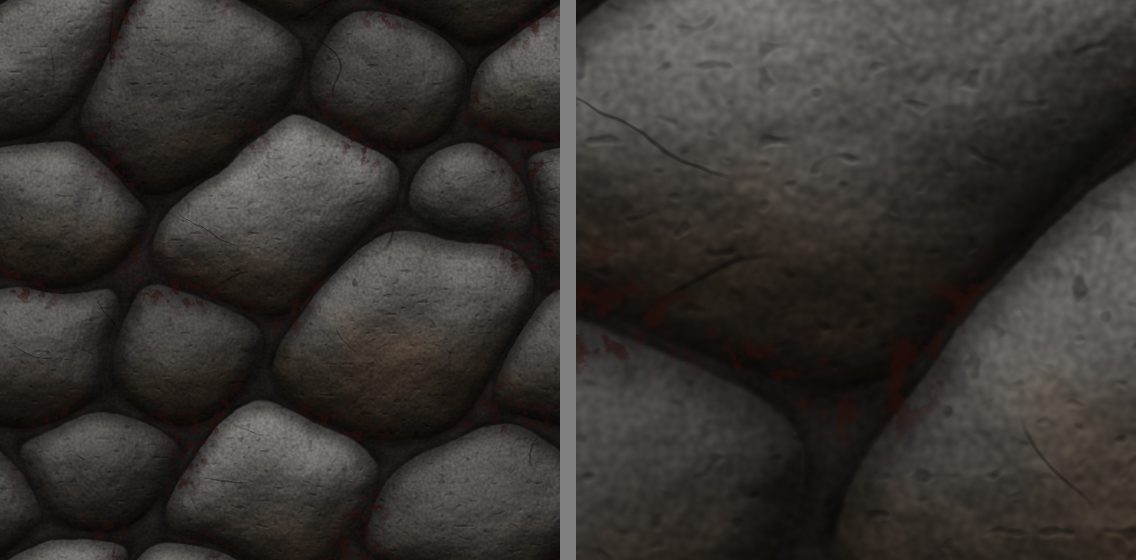
Left, the full canvas; right, a detail of the centre.
A three.js fragment shader for this texture:

```glsl
varying vec2 vUv;

const vec2 GRID = vec2(3.0, 4.0);
const vec2 LONG_AXIS = vec2(0.91, 0.41);
const float ELONGATION = 0.24;
const float GAP = 0.002;
const float ROUNDING = 0.021;
const float DOME_WIDTH = 0.11;
const vec3 STONE_GREY = vec3(1.0, 0.98, 0.95);
const vec3 EARTH_TINT = vec3(1.06, 0.86, 0.67);
const vec3 MORTAR = vec3(0.098, 0.092, 0.086);
const vec3 RUST = vec3(0.16, 0.05, 0.035);

struct Stone {
  float edge;
  vec2 local;
  vec2 id;
};

vec2 hash2(vec2 p) {
  vec3 q = fract(p.xyx * vec3(0.1031, 0.1030, 0.0973));
  q += dot(q, q.yzx + 33.33);
  return fract((q.xx + q.yz) * q.zy);
}

// Gradient noise that wraps after a whole number of lattice cells
float cornerSlope(vec2 cell, vec2 offset, vec2 period, float seed) {
  float angle = 6.28318 * hash2(mod(cell, period) + seed).x;
  return dot(vec2(cos(angle), sin(angle)), offset);
}

float gradientNoise(vec2 uv, vec2 period, float seed) {
  vec2 p = uv * period;
  vec2 i = floor(p), f = p - i;
  vec2 u = f * f * f * (f * (f * 6.0 - 15.0) + 10.0);
  vec2 e = vec2(1.0, 0.0);
  float low = mix(cornerSlope(i, f, period, seed),
                  cornerSlope(i + e, f - e, period, seed), u.x);
  float high = mix(cornerSlope(i + e.yx, f - e.yx, period, seed),
                   cornerSlope(i + 1.0, f - 1.0, period, seed), u.x);
  return mix(low, high, u.y);
}

float fbm(vec2 uv, float period, float seed) {
  float sum = 0.0, gain = 0.6;
  for (int k = 0; k < 5; k++) {
    sum += gain * gradientNoise(uv, vec2(period), seed);
    period *= 2.0;
    gain *= 0.5;
    seed += 17.0;
  }
  return sum;
}

// Staggered, jittered stone sites; z is the weight that varies their size
vec3 stoneSite(vec2 cell) {
  vec2 id = mod(cell, GRID);
  vec2 jitter = 0.46 * (hash2(id + 41.0) - 0.5);
  vec2 centre = cell + 0.5 + jitter + vec2(0.5 * mod(cell.y, 2.0), 0.0);
  return vec3(centre / GRID, 0.026 * hash2(id + 73.0).x);
}

// Shortens distances along the slanted long axis, so stones stretch that way
vec2 squash(vec2 d) {
  return d - ELONGATION * LONG_AXIS * dot(LONG_AXIS, d);
}

float siteDistance(vec2 p, vec3 site) {
  vec2 d = squash(p - site.xy);
  return dot(d, d) - site.z;
}

// Rounded weighted cells: smooth minimum of the distances to all borders
Stone findStone(vec2 uv) {
  vec2 bend = vec2(gradientNoise(uv, vec2(4.0), 5.0), gradientNoise(uv, vec2(4.0), 9.0));
  vec2 chip = vec2(fbm(uv, 14.0, 13.0), fbm(uv, 14.0, 19.0));
  vec2 p = uv + 0.055 * bend + 0.007 * chip;
  vec2 base = floor(p * GRID), owner = base;
  float nearest = 10.0;
  for (int y = -2; y <= 2; y++) for (int x = -2; x <= 2; x++) {
    vec2 cell = base + vec2(x, y);
    float d = siteDistance(p, stoneSite(cell));
    if (d < nearest) { nearest = d; owner = cell; }
  }
  vec3 own = stoneSite(owner);
  float sum = 0.0;
  for (int y = -2; y <= 2; y++) for (int x = -2; x <= 2; x++) {
    vec2 cell = owner + vec2(x, y);
    if (x == 0 && y == 0) continue;
    vec3 other = stoneSite(cell);
    float spacing = length(squash(other.xy - own.xy));
    float border = 0.5 * (siteDistance(p, other) - nearest) / spacing;
    sum += exp(-border / ROUNDING);
  }
  return Stone(-ROUNDING * log(sum) - GAP, p - own.xy, mod(owner, GRID));
}

float pits(vec2 uv) {
  return smoothstep(0.25, 0.55, gradientNoise(uv, vec2(64.0, 90.0), 29.0));
}

float surfaceHeight(vec2 uv, float edge) {
  float t = clamp(edge / DOME_WIDTH, 0.0, 1.0);
  float bumps = 0.013 * fbm(uv, 8.0, 31.0) - 0.0006 * pits(uv);
  return 0.062 * t * (2.0 - t) + bumps;
}

vec3 surfaceNormal(vec2 uv, float edge, float eps) {
  vec2 dx = vec2(eps, 0.0), dy = dx.yx;
  float h = surfaceHeight(uv, edge);
  float hx = surfaceHeight(uv + dx, findStone(uv + dx).edge);
  float hy = surfaceHeight(uv + dy, findStone(uv + dy).edge);
  return normalize(vec3(h - hx, h - hy, eps));
}

void main() {
  Stone stone = findStone(vUv);
  float mottle = fbm(vUv, 6.0, 53.0);
  float grain = gradientNoise(vUv, vec2(170.0), 61.0);

  // Stone lit from above, darkened towards its rim
  vec3 normal = surfaceNormal(vUv, stone.edge, 0.002);
  float light = max(dot(normal, normalize(vec3(-0.1, 0.6, 0.78))), 0.0);
  float tone = 0.09 + 0.265 * pow(light, 1.8);
  tone *= 1.0 + 1.6 * clamp(stone.local.y, -0.12, 0.12);
  tone *= 0.84 + 0.28 * hash2(stone.id + 7.0).y;
  tone *= 1.0 + 0.4 * mottle + 0.2 * grain - 0.18 * pits(vUv);
  tone *= mix(0.55, 1.0, smoothstep(0.0, 0.03, stone.edge));

  // Faint hairline cracks
  float vein = abs(gradientNoise(vUv + 0.02 * mottle, vec2(5.0, 7.0), 83.0));
  float cracked = smoothstep(0.15, 0.35, gradientNoise(vUv, vec2(6.0), 89.0));
  tone *= 1.0 - 0.35 * cracked * (1.0 - smoothstep(0.003, 0.014, vein));

  // Earth on the undersides and flaky rust in patches along the rims
  float under = smoothstep(-0.01, 0.12, -stone.local.y + 0.09 * mottle);
  vec3 colour = tone * mix(STONE_GREY, EARTH_TINT, 0.85 * under);
  float patches = smoothstep(0.0, 0.3, gradientNoise(vUv, vec2(7.0), 97.0) + 0.2 * under);
  float flakes = smoothstep(0.03, 0.2, fbm(vUv, 56.0, 101.0));
  float rim = 1.0 - smoothstep(0.004, 0.04, abs(stone.edge));
  float rust = patches * flakes * rim;

  vec3 mortar = MORTAR * (1.0 + 0.8 * fbm(vUv, 18.0, 107.0) + 0.3 * grain);
  mortar *= mix(1.0, 0.7, smoothstep(-0.012, 0.0, stone.edge));
  colour = mix(mortar, colour, smoothstep(-0.002, 0.003, stone.edge));
  gl_FragColor = vec4(mix(colour, RUST, 0.6 * rust), 1.0);
}
```
